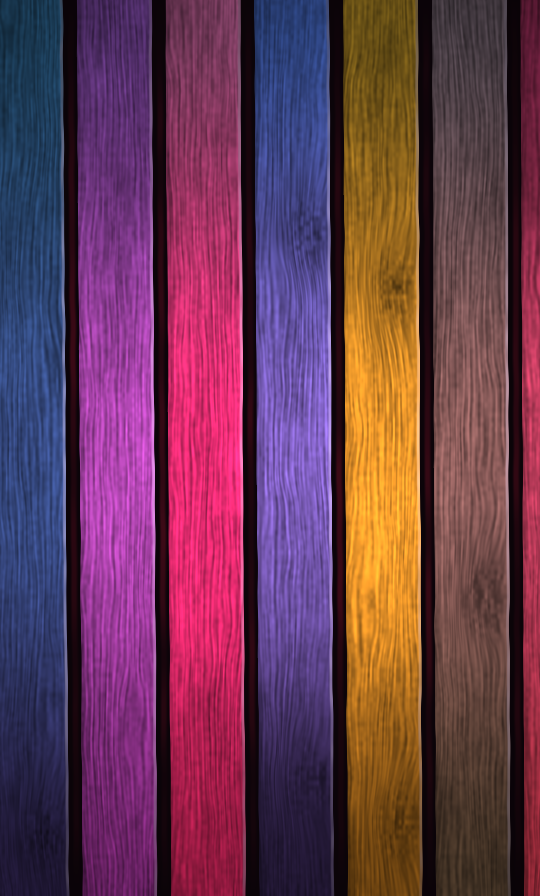
This texture is drawn by a WebGL 1 fragment shader. Its source:

```glsl
precision highp float;
// Weathered, painted vertical wooden planks with dark gaps and pale right edges.
uniform vec2 u_resolution;

const float PITCH = 0.164;         // plank plus gap, in canvas widths
const float OFFSET = 0.0174;       // part of the first plank cut off at the left
const float PLANK = 0.85;          // plank share of one pitch
const float RIM = 0.032;           // pale edge width, in pitches
const float LEAN = 0.010;          // sideways drift from bottom to top
const float GRAIN_LINES = 13.0;    // grain lines across a plank
const float GRAIN_DEPTH = 0.13;
const float FIBRE_DEPTH = 0.34;
const float KNOT_SIZE = 0.055;
const float MID_HEIGHT = 0.47;     // height of the brightest paint
const vec3 PALE = vec3(0.86, 0.78, 0.90);
const vec3 GAP_DARK = vec3(0.045, 0.015, 0.035);
const vec3 GAP_RED = vec3(0.25, 0.04, 0.09);

float hash(vec2 p) {
  p = fract(p * vec2(0.1031, 0.1137));
  p += dot(p, p.yx + 33.33);
  return fract((p.x + p.y) * p.x * 7.3);
}

float noise(vec2 p) {
  vec2 i = floor(p), f = fract(p);
  f = f * f * (3.0 - 2.0 * f);
  return mix(mix(hash(i), hash(i + vec2(1.0, 0.0)), f.x),
             mix(hash(i + vec2(0.0, 1.0)), hash(i + vec2(1.0)), f.x), f.y);
}

// Paint at the bottom, middle and top of a plank, and its two knot heights.
void plankStyle(float id, out vec3 low, out vec3 mid, out vec3 top, out vec2 knots) {
  knots = vec2(-1.0);
  if (id < 0.5) {          // blue
    low = vec3(0.16, 0.12, 0.27); mid = vec3(0.22, 0.30, 0.53); top = vec3(0.11, 0.25, 0.36);
    knots.x = 0.07;
  } else if (id < 1.5) {   // violet
    low = vec3(0.44, 0.14, 0.42); mid = vec3(0.68, 0.27, 0.68); top = vec3(0.31, 0.18, 0.41);
  } else if (id < 2.5) {   // pink
    low = vec3(0.58, 0.10, 0.25); mid = vec3(0.90, 0.17, 0.44); top = vec3(0.46, 0.23, 0.36);
  } else if (id < 3.5) {   // indigo
    low = vec3(0.13, 0.09, 0.20); mid = vec3(0.48, 0.36, 0.72); top = vec3(0.17, 0.26, 0.49);
    knots = vec2(0.13, 0.74);
  } else if (id < 4.5) {   // amber
    low = vec3(0.47, 0.29, 0.07); mid = vec3(0.94, 0.60, 0.17); top = vec3(0.44, 0.34, 0.09);
    knots = vec2(0.08, 0.68);
  } else if (id < 5.5) {   // brown
    low = vec3(0.29, 0.22, 0.16); mid = vec3(0.56, 0.37, 0.36); top = vec3(0.29, 0.25, 0.28);
    knots.x = 0.33;
  } else {                 // coral
    low = vec3(0.62, 0.17, 0.23); mid = vec3(0.85, 0.27, 0.41); top = vec3(0.42, 0.12, 0.24);
  }
}

void main() {
  vec2 uv = gl_FragCoord.xy / u_resolution;
  vec2 p = gl_FragCoord.xy / u_resolution.x;
  float aspect = u_resolution.y / u_resolution.x;
  float soft = 1.0 / (u_resolution.x * PITCH);

  // Plank index and position across it, with uneven edges
  float lean = LEAN * (uv.y - 0.5) * (1.2 - 0.5 * uv.x);
  float t = (uv.x + OFFSET + lean) / PITCH;
  float id = floor(t);
  float x = fract(t) + 0.012 * (noise(vec2(id * 7.0, p.y * 18.0)) - 0.5);
  float across = x / PLANK;
  vec3 low, mid, top;
  vec2 knots;
  plankStyle(id, low, mid, top, knots);

  // Paint fading towards both ends
  vec3 paint = mix(low, mid, smoothstep(0.0, MID_HEIGHT, uv.y));
  paint = mix(paint, top, smoothstep(MID_HEIGHT, 1.0, uv.y));

  // Knots bend the grain around them
  float bend = 0.0, knotShade = 0.0;
  for (int i = 0; i < 2; i++) {
    float height = i == 0 ? knots.x : knots.y;
    vec2 d = vec2((across - 0.7) * PLANK * PITCH, (uv.y - height) * aspect * 0.6) / KNOT_SIZE;
    float g = exp(-dot(d, d)) * step(0.0, height);
    bend += g * 2.2;
    knotShade += g;
  }

  // Wavy grain lines, fine fibres, rough wear and blotches
  vec2 seed = vec2(id * 19.0, id * 31.0);
  float warp = 2.6 * noise(vec2(across * 2.0, p.y * 3.5) + seed)
             + 0.7 * noise(vec2(across * 5.0, p.y * 14.0) + seed) + bend;
  float phase = 6.2832 * (across * GRAIN_LINES + warp);
  float grain = sin(phase) + 0.5 * sin(phase * 1.73 + 2.0 * warp);
  float fibre = noise(vec2(p.x * 290.0 + warp * 2.0, p.y * 22.0)) - 0.5;
  float rough = noise(vec2(p.x * 170.0, p.y * 110.0)) - 0.5;
  float blotch = noise(vec2(across * 2.0, p.y * 6.0) + seed + 50.0) - 0.5;
  float patchy = 0.35 + noise(vec2(across * 3.0, p.y * 4.0) + seed + 90.0);
  float shade = 1.0 + GRAIN_DEPTH * grain * patchy * 0.8 + FIBRE_DEPTH * fibre
              + 0.16 * rough + 0.22 * blotch;
  shade -= knotShade * (0.28 + 0.55 * rough + 0.12 * grain);
  shade *= 0.82 + 0.18 * smoothstep(0.0, 0.12, across);
  vec3 color = paint * shade;

  // Pale worn right edge
  float rim = smoothstep(PLANK - RIM - soft, PLANK - RIM + soft, x);
  float wear = 0.55 + 0.45 * noise(vec2(id * 5.0, p.y * 30.0));
  vec3 rimColor = mix(paint * 1.35, PALE, 0.5) * (0.62 + 0.38 * sin(3.1416 * uv.y));
  color = mix(color, rimColor, rim * wear);

  // Dark gap with a faint red strip behind it
  float b = (x - PLANK) / (1.0 - PLANK);
  float strip = smoothstep(0.25, 0.5, b) * (1.0 - smoothstep(0.65, 0.95, b));
  float glow = strip * (0.25 + 0.75 * noise(vec2(id * 11.0, p.y * 9.0))) * sin(3.1416 * uv.y);
  vec3 gap = mix(GAP_DARK, GAP_RED, glow);
  float wood = smoothstep(0.0, soft, x) * (1.0 - smoothstep(PLANK - soft * 0.5, PLANK + soft * 0.5, x));
  color = mix(gap, color, wood);

  // Darkened corners
  vec2 c = uv - 0.5;
  color *= 1.06 - 0.55 * dot(c, c);
  gl_FragColor = vec4(clamp(color, 0.0, 1.0), 1.0);
}
```
